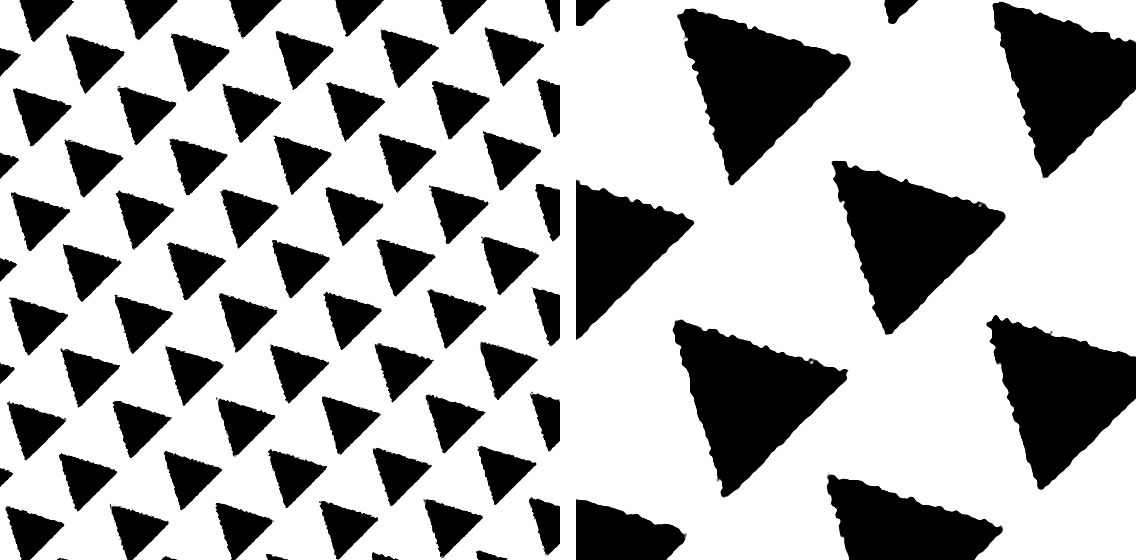
Left: the whole. Right: its middle third, enlarged.
A Shadertoy shader for this pattern:

```glsl
// Black blunt triangles on white, repeated on a diagonal rectangular lattice.
// Each cell holds one isosceles triangle built from half-plane distances,
// and fine value noise roughens its edges like a coarse print.

float hash(vec2 p) {
    vec3 q = fract(vec3(p.xyx) * 0.1031);
    q += dot(q, q.yzx + 33.33);
    return fract((q.x + q.y) * q.z);
}

float valueNoise(vec2 p) {
    vec2 i = floor(p), f = fract(p);
    f = f * f * (3.0 - 2.0 * f);
    return mix(mix(hash(i), hash(i + vec2(1, 0)), f.x),
               mix(hash(i + vec2(0, 1)), hash(i + vec2(1, 1)), f.x), f.y);
}

// Triangle with its apex towards -x and its base towards +x
float bluntTriangle(vec2 p, float roughness) {
    float halfWidth = sqrt(p.y * p.y + 0.0032 * 0.0032);   // blunts the apex
    float side = dot(vec2(p.x + 0.0531, halfWidth), vec2(-0.463, 0.886)) + roughness;
    float base = p.x - 0.0488 + 0.35 * roughness;          // the base is cleaner

    // Rounded intersection of the sides and the base
    float radius = 0.005;
    vec2 d = vec2(side, base) + radius;
    return length(max(d, 0.0)) + min(max(d.x, d.y), 0.0) - radius;
}

void mainImage(out vec4 fragColor, in vec2 fragCoord) {
    vec2 uv = fragCoord / iResolution.y;

    // Diagonal axes: x runs down to the right, y runs up to the right
    vec2 p = uv - vec2(0.4863, 0.5701);
    p = vec2(p.x - p.y, p.x + p.y) * 0.70711;

    // Repeat, with each triangle centred in its cell
    vec2 cell = vec2(0.1297, 0.1344);
    p.x -= 0.0482;
    p -= cell * round(p / cell);

    // Ragged edge, different in every repeat
    float roughness = (valueNoise(uv * 300.0 + 40.0) - 0.5) * 0.0036;
    float dist = bluntTriangle(p, roughness);

    float blur = 0.6 / iResolution.y;
    fragColor = vec4(vec3(smoothstep(-blur, blur, dist)), 1.0);
}
```
